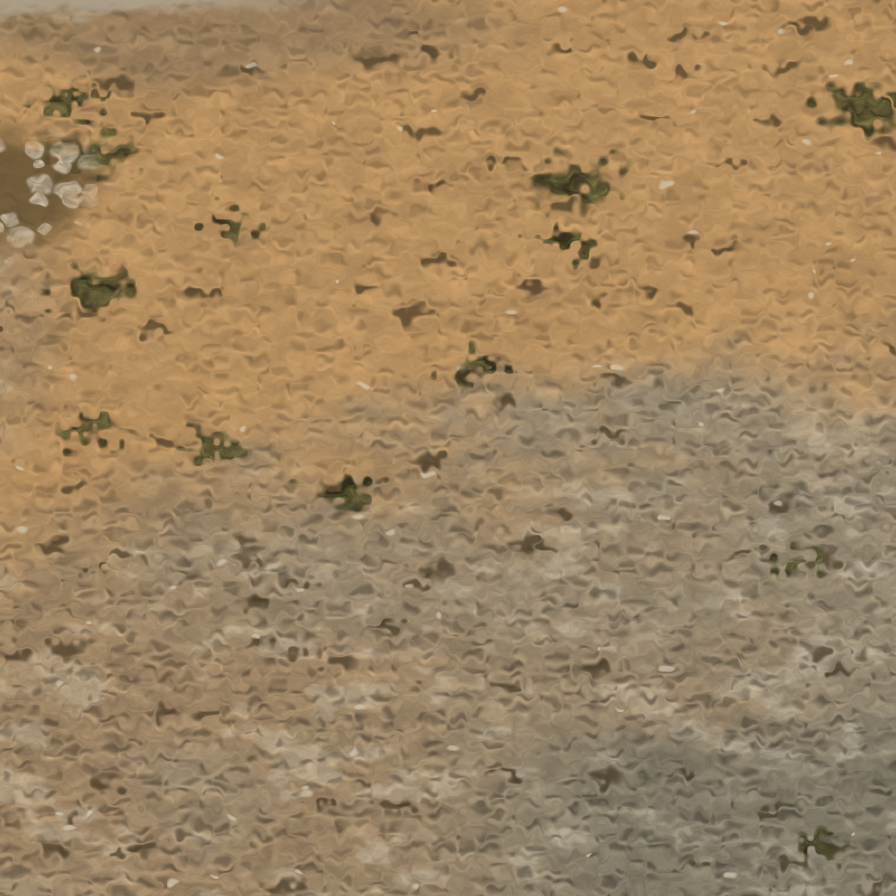
A WebGL 1 fragment shader for this texture:

```glsl
precision highp float;
// Dry hillside: ochre soil above a slanted, ragged border, grey gravel below.
// Layered value noise gives tone and grain; jittered cells scatter pits,
// tufts, pale chips and stones, all flattened by the grazing view.
uniform vec2 u_resolution;

#define OCHRE vec3(0.715, 0.560, 0.372)
#define GRAVEL vec3(0.585, 0.530, 0.440)
#define EARTH vec3(0.615, 0.512, 0.385)
#define SHADE vec3(0.475, 0.455, 0.390)
#define PALE vec3(0.740, 0.700, 0.620)
#define DARK vec3(0.250, 0.205, 0.130)
#define BUSH vec3(0.200, 0.195, 0.110)
#define GRAIN_SCALE vec2(72.0, 135.0)
#define GRAIN_CONTRAST 0.36
#define PIT_SCALE vec2(46.0, 84.0)
#define PIT_DEPTH 0.23

float hash(vec2 p) {
  vec3 q = fract(p.xyx * 0.1031);
  q += dot(q, q.yzx + 33.33);
  return fract((q.x + q.y) * q.z);
}

float noise(vec2 p) {
  vec2 i = floor(p), f = fract(p);
  f = f * f * (3.0 - 2.0 * f);
  vec2 e = vec2(1.0, 0.0);
  return mix(mix(hash(i), hash(i + e.xy), f.x),
             mix(hash(i + e.yx), hash(i + e.xx), f.x), f.y);
}

float layers(vec2 p) {
  float sum = 0.0, gain = 0.5;
  for (int i = 0; i < 4; i++) {
    sum += gain * noise(p);
    p = mat2(1.9, 0.4, -0.4, 1.9) * p + 17.0;
    gain *= 0.5;
  }
  return sum / 0.9375;
}

// Soft round spots, one per cell at most, present with the given chance.
float spots(vec2 p, float chance, float radius, float softness) {
  vec2 cell = floor(p);
  float cover = 0.0;
  for (int j = -1; j <= 1; j++) {
    for (int i = -1; i <= 1; i++) {
      vec2 id = cell + vec2(float(i), float(j));
      vec2 center = id + 0.15 + 0.7 * vec2(hash(id + 3.7), hash(id + 41.3));
      float size = radius * mix(0.5, 1.0, hash(id + 87.1));
      float edge = smoothstep(size * (1.0 - softness), size * (1.0 + softness),
                              length(p - center));
      cover = max(cover, step(hash(id + 11.9), chance) * (1.0 - edge));
    }
  }
  return cover;
}

// Weight of a soft ellipse around a center.
float patchAt(vec2 uv, vec2 center, vec2 size) {
  return 1.0 - smoothstep(0.5, 1.2, length((uv - center) / size));
}

void main() {
  vec2 uv = gl_FragCoord.xy / u_resolution;
  float broad = layers(uv * vec2(5.0, 9.0)) - 0.5;
  float ragged = layers(uv * vec2(22.0, 44.0) + 9.0) - 0.5;
  vec2 warp = vec2(noise(uv * 95.0), noise(uv * 95.0 + 50.0)) - 0.5;

  // Soil zones
  float border = uv.y - 0.39 - 0.23 * uv.x + 0.22 * broad + 0.10 * ragged;
  float ochre = smoothstep(-0.11, 0.10, border);
  ochre *= 1.0 - 0.6 * patchAt(uv, vec2(-0.02, 0.64), vec2(0.10, 0.16));
  float earthy = clamp(0.95 - 1.25 * uv.x + 1.5 * broad, 0.0, 0.9);
  vec3 color = mix(mix(GRAVEL, EARTH, earthy), OCHRE, ochre);
  float shadow = patchAt(uv + 0.3 * broad, vec2(0.87, 0.08), vec2(0.32, 0.20));
  color = mix(color, SHADE, 0.75 * shadow);
  float dusk = patchAt(uv + 0.1 * broad, vec2(0.20, 0.99), vec2(0.42, 0.08));
  color = mix(color, EARTH * 0.93, 0.8 * dusk);
  float chalk = smoothstep(0.12, 0.25, ragged + 0.4 * broad) * (1.0 - ochre);
  color = mix(color, PALE, 0.35 * chalk);

  // Faint pair of wheel tracks
  float track = uv.y - 0.315 + 0.16 * uv.x + 0.012 * sin(9.0 * uv.x) + 0.02 * ragged;
  float ruts = smoothstep(0.007, 0.0, abs(abs(track) - 0.011));
  ruts *= smoothstep(0.02, 0.15, uv.x) * smoothstep(0.64, 0.50, uv.x);
  color = mix(color, EARTH * 1.13, 0.45 * ruts);

  // Grain, and pits with a lit lower rim
  float rough = mix(1.0, 0.62, ochre);
  float grain = layers(uv * GRAIN_SCALE + 2.0 * warp) - 0.5;
  vec2 pitPoint = uv * PIT_SCALE + 0.9 * warp;
  float pit = spots(pitPoint, 0.48, 0.42, 0.65);
  float rim = spots(pitPoint + vec2(0.1, 0.5), 0.48, 0.42, 0.65);
  color *= 1.0 + rough * (GRAIN_CONTRAST * grain - PIT_DEPTH * (pit - 0.38 * rim))
         + 0.12 * ragged;

  // Scattered dark tufts, pale chips and bushes
  float tuft = spots(uv * vec2(20.0, 42.0) + 0.7 * warp, 0.10, 0.34, 0.5);
  color = mix(color, DARK, 0.65 * tuft);
  float chip = spots(uv * vec2(34.0, 60.0) + 31.0 + 0.4 * warp, 0.03, 0.22, 0.5);
  color = mix(color, PALE * 1.12, 0.7 * chip);
  float bush = spots(uv * vec2(7.0, 13.0) + 5.0 + 0.45 * warp, 0.07, 0.28, 0.35);
  color = mix(color, BUSH * (1.0 + 2.2 * (grain + 0.15)), 0.85 * bush);

  // Heap of stones at the left edge, chalky strip along the top
  float heap = patchAt(uv + 0.05 * ragged, vec2(0.02, 0.79), vec2(0.09, 0.07));
  float stone = spots(uv * vec2(34.0, 46.0) + 0.3 * warp, 0.75, 0.52, 0.2);
  vec3 rubble = mix(DARK * 1.5, PALE * (0.95 + 0.7 * grain), stone);
  color = mix(color, rubble, 0.8 * heap);
  float strip = smoothstep(0.978, 0.992, uv.y + 0.03 * ragged - 0.02 * uv.x);
  color = mix(color, PALE * 0.95, 0.7 * strip * smoothstep(0.42, 0.2, uv.x));

  gl_FragColor = vec4(clamp(color, 0.0, 1.0), 1.0);
}
```
